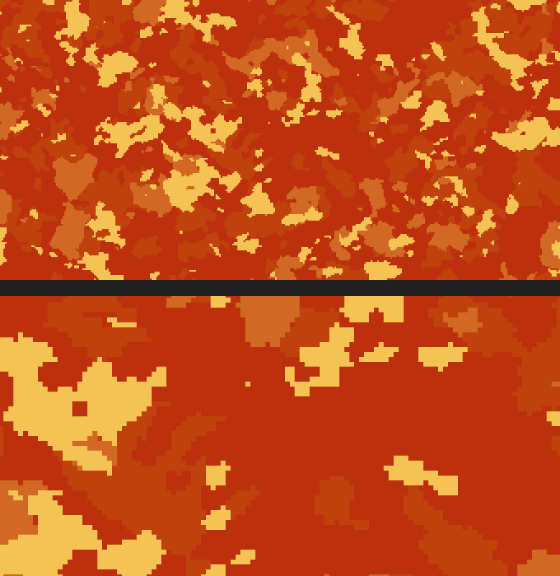
Top, the full canvas; bottom, a detail of the centre.
A Shadertoy shader for this pattern:

```glsl
// Ragged camouflage of red, rust, orange and yellow flakes with stepped edges.

const vec3 RED    = vec3(0.74, 0.19, 0.05);
const vec3 RUST   = vec3(0.75, 0.26, 0.05);
const vec3 ORANGE = vec3(0.82, 0.41, 0.14);
const vec3 YELLOW = vec3(0.96, 0.76, 0.33);

const float STEP_ROWS = 170.0;   // edge steps per canvas height
const float CHIP_ROWS = 46.0;    // angular chips per canvas height
const int   AA = 3;              // samples per pixel side

float hash(vec2 cell) {
    vec3 q = fract(vec3(cell.xyx) * 0.1031);
    q += dot(q, q.yzx + 33.33);
    return fract((q.x + q.y) * q.z);
}

vec2 hash2(vec2 cell) {
    return vec2(hash(cell), hash(cell + 71.7));
}

float valueNoise(vec2 p) {
    vec2 cell = floor(p), f = fract(p);
    f = f * f * (3.0 - 2.0 * f);
    float low  = mix(hash(cell), hash(cell + vec2(1, 0)), f.x);
    float high = mix(hash(cell + vec2(0, 1)), hash(cell + vec2(1, 1)), f.x);
    return mix(low, high, f.y);
}

// Layered noise scaled to zero mean and unit deviation.
float patchField(vec2 p, float frequency, float decay, float seed) {
    const float NOISE_DEVIATION = 0.2145;
    float sum = 0.0, power = 0.0, amplitude = 1.0;
    p = p * frequency + seed;
    for (int i = 0; i < 3; i++) {
        sum += amplitude * (valueNoise(p) - 0.5);
        power += amplitude * amplitude;
        amplitude *= decay;
        p = mat2(1.6, 1.2, -1.2, 1.6) * p + 17.3;
    }
    return sum / (NOISE_DEVIATION * sqrt(power));
}

// Cellular noise: nearest chip centre under a square metric.
vec2 chipCentre(vec2 p, float rows) {
    vec2 cell = floor(p * rows), best = p;
    float nearest = 9.0;
    for (int y = -1; y <= 1; y++)
    for (int x = -1; x <= 1; x++) {
        vec2 neighbour = cell + vec2(x, y);
        vec2 centre = neighbour + hash2(neighbour);
        vec2 d = abs(centre - p * rows);
        float dist = max(d.x, d.y);
        if (dist < nearest) {
            nearest = dist;
            best = centre / rows;
        }
    }
    return best;
}

// Layered sines that bend the patches into curved flakes.
vec2 bend(vec2 p) {
    return p + 0.018 * sin(p.yx * vec2(15.0, 12.0) + vec2(1.0, 4.0))
             + 0.008 * sin(p.yx * vec2(37.0, 31.0) + vec2(2.5, 0.7));
}

vec3 camouflage(vec2 p) {
    p = (floor(p * STEP_ROWS) + 0.5) / STEP_ROWS;
    p = bend(mix(p, chipCentre(p, CHIP_ROWS), 0.5));

    // Thresholds are in deviations and set the share of each colour.
    vec3 colour = RED;
    if (patchField(p, 9.0, 0.7, 13.0) > 0.53) colour = RUST;
    if (patchField(p, 7.5, 0.75, 57.0) > 0.93) colour = ORANGE;
    if (patchField(p * vec2(0.88, 1.1), 12.5, 0.6, 91.0) > 1.10) colour = YELLOW;
    return colour;
}

void mainImage(out vec4 fragColor, in vec2 fragCoord) {
    vec3 total = vec3(0.0);
    for (int y = 0; y < AA; y++)
    for (int x = 0; x < AA; x++) {
        vec2 offset = (vec2(x, y) + 0.5) / float(AA) - 0.5;
        total += camouflage((fragCoord + offset) / iResolution.y);
    }
    fragColor = vec4(total / float(AA * AA), 1.0);
}
```
